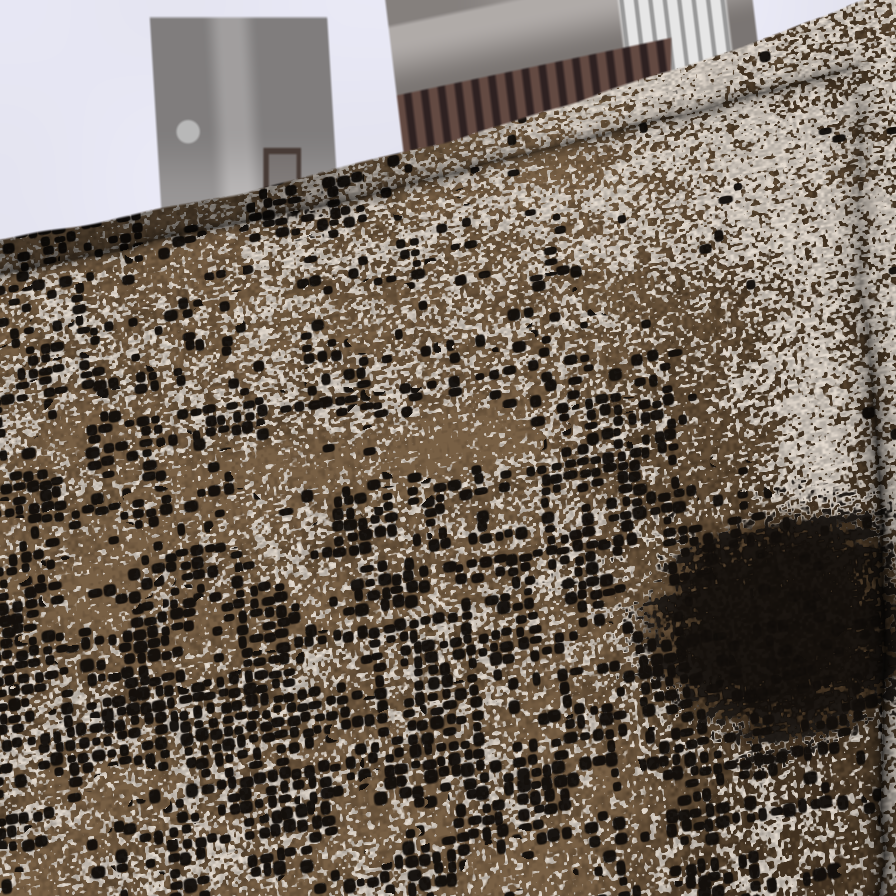
Reproduce this texture procedurally as a Shadertoy shader.

```glsl
// Worn brown, black and silver woven cushion in front of a pale wall with two grey panels.

const vec3 INK = vec3(0.065, 0.05, 0.038);
const vec3 UMBER = vec3(0.25, 0.19, 0.125);
const vec3 BROWN = vec3(0.47, 0.375, 0.27);
const vec3 SILVER = vec3(0.83, 0.795, 0.755);
const vec3 WALL = vec3(0.92, 0.92, 0.97);

float hash(vec2 p) {
    vec3 q = fract(vec3(p.xyx) * 0.1031);
    q += dot(q, q.yzx + 33.33);
    return fract((q.x + q.y) * q.z);
}

float noise(vec2 p) {
    vec2 i = floor(p), f = fract(p);
    f = f * f * (3.0 - 2.0 * f);
    return mix(mix(hash(i), hash(i + vec2(1, 0)), f.x),
               mix(hash(i + vec2(0, 1)), hash(i + vec2(1, 1)), f.x), f.y);
}

float fbm(vec2 p) {
    float sum = 0.0, amp = 0.5;
    for (int i = 0; i < 4; i++) {
        sum += amp * noise(p);
        p = p * 2.03 + 17.3;
        amp *= 0.5;
    }
    return sum / 0.9375;
}

float blob(vec2 p, vec2 center, vec2 radius) {
    vec2 q = (p - center) / radius;
    return exp(-dot(q, q));
}

float band(float x, float lo, float hi, float soft) {
    return smoothstep(lo - soft, lo + soft, x) * (1.0 - smoothstep(hi - soft, hi + soft, x));
}

// Coordinates along the tilted threads
vec2 weave(vec2 p) {
    float v = p.y - 0.17 * p.x;
    return vec2(p.x + 0.1 * p.y, v + 0.2 * v * v);
}

// Rounded tufts on a jittered grid, clustered along rows and columns
float tufts(vec2 g, float density) {
    float cover = 0.0;
    vec2 home = floor(g);
    for (int j = -1; j <= 1; j++)
    for (int i = -1; i <= 1; i++) {
        vec2 id = home + vec2(i, j);
        float streak = 0.5 * noise(id * vec2(0.15, 0.8)) + 0.5 * noise(id * vec2(0.7, 0.13) + 40.0);
        float chance = density * (0.15 + 1.7 * smoothstep(0.3, 0.7, streak));
        vec2 jitter = vec2(hash(id + 11.0), hash(id + 29.0)) - 0.5;
        vec2 size = 0.29 + 0.27 * vec2(hash(id + 53.0), hash(id + 71.0));
        vec2 d = abs(g - id - 0.5 - 0.35 * jitter) / size;
        float r = pow(dot(d * d, d), 1.0 / 3.0);
        float dotCover = 1.0 - smoothstep(0.8, 1.2, r);
        cover = max(cover, dotCover * step(hash(id), chance));
    }
    return cover;
}

vec3 background(vec2 p) {
    vec3 col = WALL * (1.0 - 0.05 * noise(p * 5.0));

    // Left panel: grey room with a pale column, a lamp and a stool
    float u = p.x + 0.06 * (p.y - 1.0);
    vec3 room = vec3(0.50, 0.49, 0.49) + 0.13 * band(u, 0.235, 0.275, 0.012);
    room += 0.1 * (1.0 - smoothstep(0.77, 0.86, p.y));
    room = mix(room, vec3(0.72), 1.0 - smoothstep(0.011, 0.015, length(p - vec2(0.21, 0.853))));
    float seat = band(p.x, 0.294, 0.336, 0.002) * band(p.y, 0.79, 0.835, 0.002);
    seat *= 1.0 - band(p.x, 0.3, 0.331, 0.002) * band(p.y, 0.78, 0.828, 0.002) * 0.75;
    room = mix(room, vec3(0.28, 0.23, 0.21), seat);
    col = mix(col, room, band(u, 0.166, 0.364, 0.002) * (1.0 - smoothstep(0.978, 0.983, p.y)));

    // Right panel: curved wall, pale ribs and a slatted bench
    u = p.x + 0.12 * (p.y - 1.0);
    float rise = p.y - 0.895 - 0.21 * (p.x - 0.45);
    vec3 hall = mix(vec3(0.48, 0.46, 0.45), vec3(0.69, 0.67, 0.66), smoothstep(0.0, 0.06, rise));
    hall -= 0.17 * smoothstep(0.075, 0.082, rise) * (1.0 - smoothstep(0.5, 0.66, p.x));
    float rib = smoothstep(0.25, 0.45, abs(fract(u * 62.0) - 0.5));
    hall = mix(hall, mix(vec3(0.9), vec3(0.6), rib), band(u, 0.69, 0.81, 0.003));
    float slat = smoothstep(0.15, 0.4, abs(fract(u * 52.0) - 0.5));
    vec3 bench = mix(vec3(0.39, 0.29, 0.26), vec3(0.18, 0.13, 0.13), slat);
    hall = mix(hall, bench, (1.0 - smoothstep(-0.002, 0.002, rise)) * (1.0 - smoothstep(0.747, 0.751, p.x)));
    return mix(col, hall, band(u, 0.43, 0.84, 0.002));
}

vec3 fabric(vec2 p, float seam, float side) {
    vec2 w = weave(p);
    float cloud = fbm(w * vec2(7.0, 11.0)) - 0.5;
    float grain = 0.65 * noise(w * vec2(290.0, 270.0)) + 0.35 * noise(w * vec2(150.0, 190.0) + 9.0);
    float rows = noise(w * vec2(14.0, 95.0)) - 0.5;
    float columns = noise(w * vec2(110.0, 12.0) + 5.0) - 0.5;
    float border = max(smoothstep(-0.002, 0.002, seam), smoothstep(-0.002, 0.002, side));

    // Worn silver areas and the solid dark patch
    float silver = blob(p, vec2(0.87, 0.81), vec2(0.14, 0.12)) + blob(p, vec2(0.91, 0.54), vec2(0.065, 0.15));
    silver += 0.5 * blob(p, vec2(0.64, 0.77), vec2(0.13, 0.05));
    silver = mix(silver, 0.65 * smoothstep(0.35, 0.75, p.x), border);
    float patchMask = blob(p, vec2(0.88, 0.31), vec2(0.16, 0.13));

    // Ground cloth and silver flecks
    float shade = smoothstep(0.6, 0.9, p.x) * 0.7 + 0.9 * cloud;
    shade += 0.6 * (noise(w * vec2(240.0, 210.0) + 31.0) - 0.4);
    vec3 col = mix(BROWN, UMBER, clamp(shade + 0.15, 0.0, 1.0));
    float level = 0.59 - 0.31 * min(silver, 1.0) - 0.45 * cloud - 0.15 * rows - 0.12 * columns;
    float fleck = smoothstep(level - 0.06, level + 0.08, grain);
    vec3 thread = SILVER * (0.8 + 0.3 * noise(w * vec2(260.0, 310.0) + 63.0));
    col = mix(col, thread, fleck * (1.0 - 0.75 * smoothstep(0.3, 0.7, patchMask)));

    // Black tufts
    float density = 0.12 + 0.42 * blob(p, vec2(0.16, 0.32), vec2(0.3, 0.27));
    density += 0.5 * blob(p, vec2(0.7, 0.38), vec2(0.2, 0.16)) + 0.35 * blob(p, vec2(0.7, 0.1), vec2(0.25, 0.14));
    density += 1.1 * cloud - 0.6 * silver - 0.15 * blob(p, vec2(0.48, 0.62), vec2(0.14, 0.12));
    density = mix(density, 0.8 - 1.3 * p.x, border);
    col = mix(col, INK, 0.96 * tufts(w * vec2(68.0, 66.0), clamp(density, 0.015, 1.0)));
    float ragged = patchMask + 0.7 * cloud + 0.65 * (grain - 0.5) + 0.25 * rows;
    col = mix(col, INK * (0.8 + 0.5 * grain), 0.93 * smoothstep(0.42, 0.58, ragged));

    // Folds and shadow beside the seams
    float crease = exp(-abs(seam) * 170.0) * (1.0 - smoothstep(0.93, 0.98, p.x));
    float sideFold = exp(-abs(side) * 90.0) * (1.0 - smoothstep(0.87, 0.94, p.y));
    float low = 1.0 - smoothstep(0.45, 0.75, p.y);
    col *= 1.0 - 0.5 * crease - sideFold * mix(0.3, 0.7, low);
    return col * (1.0 - 0.4 * border * (1.0 - smoothstep(0.2, 0.65, p.x)));
}

void mainImage(out vec4 fragColor, in vec2 fragCoord) {
    vec2 p = fragCoord / iResolution.xy;
    float wobble = 0.006 * (noise(p * 22.0) - 0.5);
    float edge = p.y - (0.733 + 0.16 * p.x + 0.12 * p.x * p.x) + wobble;
    float seam = p.y - (0.694 + 0.2 * p.x + 0.045 * p.x * p.x) + wobble;
    float side = p.x - 0.985 + 0.025 * smoothstep(0.4, 0.75, p.y) + wobble;
    vec3 col = mix(fabric(p, seam, side), background(p), smoothstep(-0.002, 0.002, edge));
    fragColor = vec4(clamp(col, 0.0, 1.0), 1.0);
}
```
